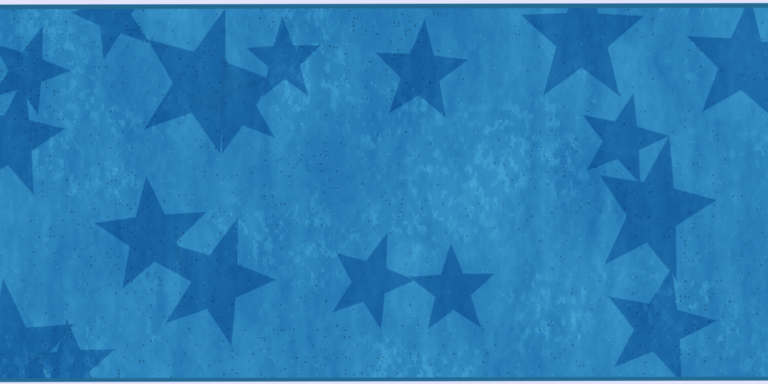
This background is drawn by a WebGL 2 fragment shader. Its source:

```glsl
#version 300 es
precision highp float;
// Weathered blue backdrop with clusters of dark five-pointed stars between thin edge bands.

uniform vec2 u_resolution;
out vec4 fragColor;

float hash(vec2 p) {
    vec3 q = fract(p.xyx * vec3(0.1031, 0.103, 0.0973));
    q += dot(q, q.yzx + 33.33);
    return fract((q.x + q.y) * q.z);
}

float noise(vec2 p) {
    vec2 i = floor(p), f = fract(p);
    f = f * f * (3.0 - 2.0 * f);
    return mix(mix(hash(i), hash(i + vec2(1, 0)), f.x),
               mix(hash(i + vec2(0, 1)), hash(i + vec2(1, 1)), f.x), f.y);
}

float fbm(vec2 p) {
    float sum = 0.0, amp = 0.5;
    for (int i = 0; i < 5; i++) {
        sum += amp * noise(p);
        p = p * 2.03 + 17.7;
        amp *= 0.55;
    }
    return sum / 1.05;
}

// Signed distance to an upright five-pointed star
float starDistance(vec2 p, float radius, float innerRatio) {
    vec2 k1 = vec2(0.80902, -0.58779), k2 = vec2(-k1.x, k1.y);
    p.x = abs(p.x);
    p -= 2.0 * max(dot(k1, p), 0.0) * k1;
    p -= 2.0 * max(dot(k2, p), 0.0) * k2;
    p.x = abs(p.x);
    p.y -= radius;
    vec2 edge = innerRatio * vec2(-k1.y, k1.x) - vec2(0, 1);
    float h = clamp(dot(p, edge) / dot(edge, edge), 0.0, radius);
    return length(p - edge * h) * sign(p.y * edge.x - p.x * edge.y);
}

// Stars on a jittered grid; some cells hold an overlapping pair.
// x: union coverage, y: number of overlaid stars
vec2 starField(vec2 p, float pixel) {
    vec2 field = vec2(0);
    for (int n = 0; n < 36; n++) {
        int c = n / 2;
        vec2 cell = vec2(c % 6, c / 6);
        vec2 seed = cell * 7.3 + float(n % 2) * 41.0 + 5.0;
        if (hash(seed + 3.1) > (n % 2 == 0 ? 0.88 : 0.4)) continue;
        vec2 jitter = vec2(hash(seed), hash(seed + 11.0)) - 0.5;
        vec2 center = (cell + 0.5 + 0.85 * jitter) / 3.0;
        float angle = 0.7 * (hash(seed + 23.0) - 0.5);
        float s = sin(angle), k = cos(angle);
        vec2 q = mat2(k, -s, s, k) * (p - center);
        q.y *= mix(0.8, 1.0, hash(seed + 31.0));
        float d = starDistance(q, mix(0.1, 0.18, hash(seed + 47.0)), 0.42);
        float cover = smoothstep(pixel, -pixel, d);
        field = vec2(max(field.x, cover), field.y + cover);
    }
    return field;
}

// Tiny round flecks, one candidate per cell
float flecks(vec2 p, float density, float pixel, float scale) {
    vec2 id = floor(p * scale);
    vec2 offset = 0.3 + 0.4 * vec2(hash(id + 5.0), hash(id + 71.0));
    float radius = mix(0.12, 0.3, hash(id + 29.0));
    float soft = pixel * scale * 0.7;
    float dotCover = smoothstep(radius + soft, radius - soft, length(fract(p * scale) - offset));
    return dotCover * step(1.0 - density, hash(id + 113.0));
}

void main() {
    vec2 p = gl_FragCoord.xy / u_resolution.y;
    float pixel = 1.0 / u_resolution.y;

    vec3 midBlue = vec3(0.15, 0.48, 0.71);
    vec3 lightBlue = vec3(0.20, 0.55, 0.76);
    vec3 deepBlue = vec3(0.09, 0.38, 0.63);

    // Vertical brush streaks, cloudy patches and fine grain
    vec2 warp = vec2(fbm(p * 6.0), fbm(p * 6.0 + 50.0)) - 0.5;
    float streaks = fbm((p + 0.06 * warp) * vec2(26.0, 5.0));
    float clouds = fbm(p * vec2(6.0, 4.0) + warp + 30.0);
    float grain = fbm(p * vec2(75.0, 50.0) + 90.0);
    float tone = 0.5 + 1.5 * (streaks - 0.5) + 1.7 * (clouds - 0.5) + 0.8 * (grain - 0.5);

    // Pale scuffs where patches are worn
    float worn = smoothstep(0.5, 0.7, fbm(p * 5.0 + 70.0));
    tone += 0.7 * worn * smoothstep(0.52, 0.68, grain);

    vec3 ground = mix(midBlue, lightBlue, tone);
    vec3 starBlue = mix(deepBlue, midBlue, 0.55 * tone - 0.12);
    vec2 stars = starField(p, pixel);
    vec3 color = mix(ground, starBlue, stars.x);
    color *= 1.0 - 0.04 * clamp(stars.y - 1.0, 0.0, 1.0);

    // Dark and pale flecks
    float spread = 0.12 * smoothstep(0.35, 0.65, fbm(p * 4.0 + 13.0));
    color *= 1.0 - 0.17 * flecks(p, 0.02 + spread, pixel, 95.0);
    color += 0.05 * flecks(p + 3.7, 0.05, pixel, 110.0);

    // Teal lines and pale margins, very slightly tilted
    float y = p.y - 0.002 * (p.x - 1.0);
    float line = max(smoothstep(-pixel, pixel, y - 0.978), smoothstep(pixel, -pixel, y - 0.017));
    float margin = max(smoothstep(-pixel, pixel, y - 0.990), smoothstep(pixel, -pixel, y - 0.007));
    color = mix(color, vec3(0.14, 0.42, 0.58), line);
    color = mix(color, vec3(0.89, 0.89, 0.99), margin);
    fragColor = vec4(color, 1.0);
}
```
